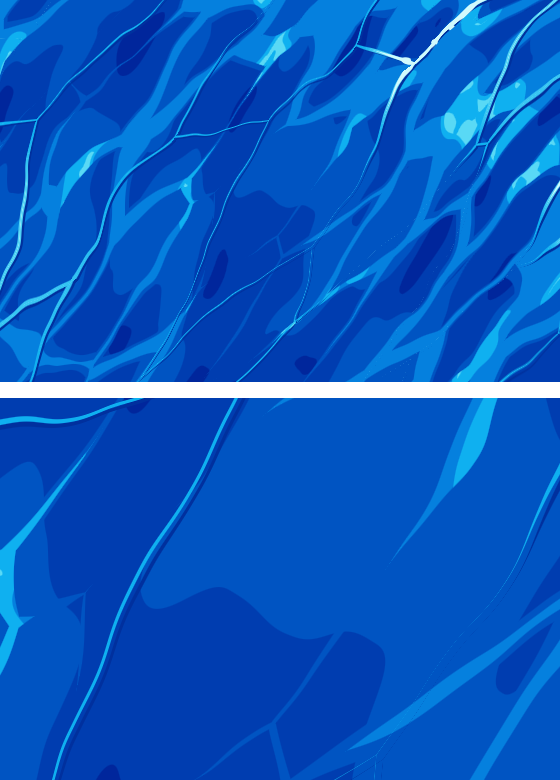
Top, the full canvas; bottom, a detail of the centre.
Write a WebGL 2 fragment shader that draws this texture.

```glsl
#version 300 es
precision highp float;
uniform vec2 u_resolution;
out vec4 fragColor;

float hash(vec2 p) {
    return fract(sin(dot(p, vec2(127.1, 311.7))) * 43758.5453);
}

float noise(vec2 p) {
    vec2 i = floor(p), f = fract(p);
    f = f * f * f * (f * (f * 6.0 - 15.0) + 10.0);
    return mix(mix(hash(i), hash(i + vec2(1, 0)), f.x),
               mix(hash(i + vec2(0, 1)), hash(i + vec2(1, 1)), f.x), f.y);
}

float fbm(vec2 p) {
    return 0.65 * noise(p) + 0.35 * noise(p * 2.1 + 13.7);
}

// Stretched cells: x = cell-space border distance, y = canvas-space border distance
vec2 network(vec2 q, vec2 scale) {
    vec2 x = q * scale;
    x.y -= 0.6 * x.x;
    vec2 cell = floor(x), nearest = vec2(9.0), second = vec2(9.0);
    for (int j = -1; j <= 1; j++)
    for (int i = -1; i <= 1; i++) {
        vec2 c = cell + vec2(i, j);
        vec2 r = c + 0.1 + 0.8 * vec2(hash(c), hash(c + 57.3)) - x;
        if (dot(r, r) < dot(nearest, nearest)) {
            second = nearest;
            nearest = r;
        } else if (dot(r, r) < dot(second, second)) {
            second = r;
        }
    }
    float border = length(second) - length(nearest);
    vec2 slope = normalize(nearest) - normalize(second);
    slope.x -= 0.6 * slope.y;
    return vec2(border, border / max(length(slope * scale), 0.5));
}

// Antialiased coverage of the region where a field is positive
float fill(float field) {
    return clamp(field / max(fwidth(field), 1e-5) + 0.5, 0.0, 1.0);
}

float stroke(float dist, float halfWidth) {
    return clamp((halfWidth - dist) * u_resolution.y + 0.5, 0.0, 1.0);
}

void main() {
    vec2 p = gl_FragCoord.xy / u_resolution.y;

    // Flow space: x runs across the current, y along it
    vec2 q = vec2(dot(p, vec2(0.84, -0.54)), dot(p, vec2(0.54, 0.84))) + 3.0;
    q.x += 0.16 * (noise(q * vec2(2.2, 1.6)) - 0.5);
    q.x += 0.045 * (noise(q * vec2(8.0, 5.0)) - 0.5);
    q.x += 0.012 * (noise(q * vec2(22.0, 13.0)) - 0.5);

    float swell = noise(q * vec2(3.6, 1.3) + 4.1);
    float crest = noise(q * vec2(3.2, 1.9) + 7.7);
    float tone = fbm(q * vec2(9.0, 2.8) + 31.0);
    float glow = fbm(q * vec2(13.0, 4.0) + 17.0) + 0.4 * (crest - 0.5);
    float spray = fbm(q * vec2(34.0, 15.0));

    // Deep water in flat tones
    vec3 color = mix(vec3(0.0, 0.24, 0.69), vec3(0.0, 0.33, 0.76), fill(tone - 0.5));
    color = mix(color, vec3(0.0, 0.15, 0.61), fill(0.22 - tone));

    // Broad ribbons between the dark cells
    float cells = network(q, vec2(7.0, 2.3)).x;
    float ribbonField = 0.15 + 0.85 * (swell - 0.5) + 0.35 * (crest - 0.5)
                      + 0.25 * (tone - 0.5) - cells;
    float ribbon = fill(ribbonField);
    color = mix(color, vec3(0.0, 0.33, 0.76), fill(ribbonField + 0.07));
    color = mix(color, vec3(0.02, 0.50, 0.87), ribbon);
    color = mix(color, vec3(0.06, 0.69, 0.94), ribbon * fill(glow - 0.67));
    color = mix(color, vec3(0.35, 0.85, 0.96),
                ribbon * fill(glow - 0.74) * fill(spray - 0.62));

    // Thin veins with a dark rim on their lower right side
    vec2 veinScale = vec2(4.3, 1.2);
    float vein = network(q + 5.3, veinScale).y;
    float rim = network(q + 5.3 - vec2(0.006, 0.0), veinScale).y;
    float veinWidth = 0.0055 * smoothstep(0.3, 0.6, crest) - 0.001;
    color = mix(color, vec3(0.0, 0.19, 0.62), stroke(rim, veinWidth));
    vec3 veinColor = mix(vec3(0.06, 0.69, 0.94), vec3(0.35, 0.85, 0.96),
                         smoothstep(0.5, 0.65, crest));
    color = mix(color, veinColor, stroke(vein, veinWidth));

    // White crests, ragged foam and loose drops
    float foam = smoothstep(0.66, 0.86, crest);
    float crestWidth = 0.0055 * smoothstep(0.56, 0.74, crest) - 0.001
                     + 0.032 * foam * smoothstep(0.38, 0.75, spray);
    float drops = fill(noise(q * vec2(60.0, 36.0)) - 0.8) * stroke(vein, 0.05 * foam - 0.002);
    color = mix(color, vec3(0.82, 0.98, 0.99), max(stroke(vein, crestWidth), drops));

    fragColor = vec4(color, 1.0);
}
```
